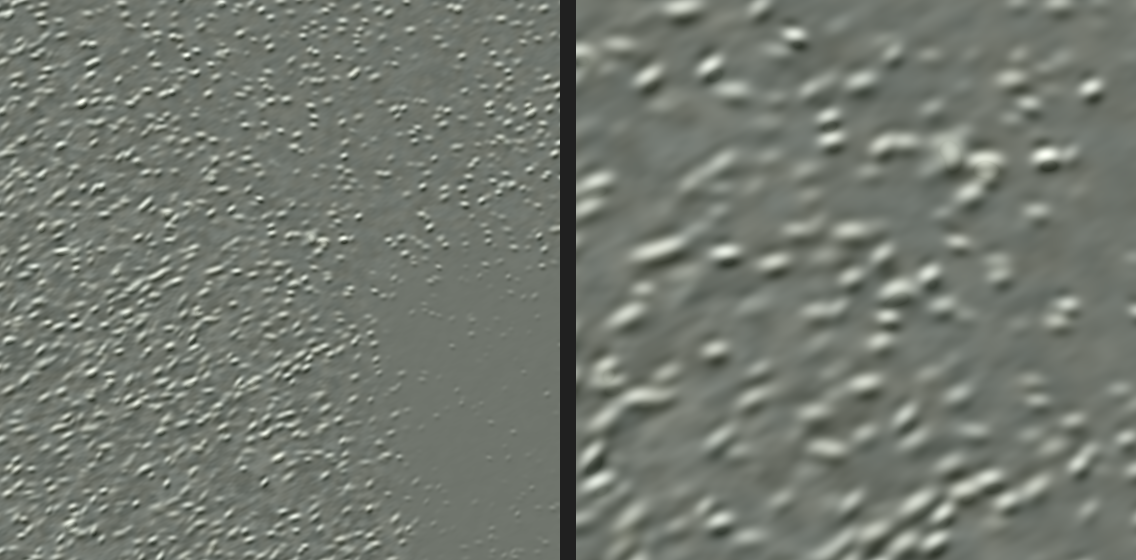
Left, the full canvas; right, a detail of the centre.
This texture is drawn by a three.js fragment shader. Its source:

```glsl
varying vec2 vUv;

const vec3 WATER = vec3(0.438, 0.458, 0.426);
const vec3 GLINT_TINT = vec3(1.0, 1.0, 0.98);
const vec3 SHADE_TINT = vec3(0.98, 0.97, 1.0);
const float GLINT_CELLS = 42.0;
const int GLINT_LAYERS = 2;
const vec2 GLINT_SIZE = vec2(0.0051, 0.0034);
const float STREAK_STRETCH = 0.6;
const vec2 GLINT_POWER = vec2(0.07, 0.72);
const float GLINT_SOFT_LIMIT = 0.9;
const float SHADE_BELOW = 0.40;
const float SHADE_ABOVE = 0.20;
const float SHADE_LIMIT = 0.25;
const vec2 SHADE_OFFSET = vec2(0.0022, -0.0066);
const vec2 RIPPLE_SCALE = vec2(52.0, 115.0);
const float RIPPLE_POWER = 0.11;
const vec2 FLOW_ANGLE = vec2(0.22, 0.50);
const float ANGLE_JITTER = 0.8;

float hash(vec2 p) {
  vec3 q = fract(p.xyx * 0.1031);
  q += dot(q, q.yzx + 33.33);
  return fract((q.x + q.y) * q.z);
}

vec2 hash2(vec2 p) {
  return vec2(hash(p), hash(p + 71.7));
}

float noise(vec2 p) {
  vec2 i = floor(p);
  vec2 f = fract(p);
  f = f * f * (3.0 - 2.0 * f);
  float low = mix(hash(i), hash(i + vec2(1.0, 0.0)), f.x);
  float high = mix(hash(i + vec2(0.0, 1.0)), hash(i + 1.0), f.x);
  return mix(low, high, f.y);
}

// Coordinates along and across a direction
vec2 alongAcross(vec2 p, float angle) {
  float c = cos(angle);
  float s = sin(angle);
  return vec2(c * p.x + s * p.y, c * p.y - s * p.x);
}

float blob(vec2 p, vec2 size) {
  vec2 q = p / size;
  return exp(-0.5 * dot(q, q));
}

// Smooth water in the lower right, with a wavering edge
float calmness(vec2 p) {
  vec2 q = p + 0.12 * (vec2(noise(p * 7.0), noise(p * 7.0 + 40.0)) - 0.5);
  return smoothstep(0.62, 0.77, q.x) * (1.0 - smoothstep(0.43, 0.60, q.y));
}

// Wind-streaked water towards the lower left
float roughness(vec2 p) {
  return 1.0 - smoothstep(0.60, 1.15, p.x + 0.8 * p.y);
}

// Summed light (x) and shade (y) of the scattered glints
vec2 glints(vec2 p) {
  vec2 total = vec2(0.0);
  for (int layer = 0; layer < GLINT_LAYERS; layer++) {
    float seed = float(layer) * 137.0 + 11.0;
    vec2 grid = p * GLINT_CELLS + float(layer) * vec2(0.37, 0.53);
    for (int y = -1; y <= 1; y++) {
      for (int x = -1; x <= 1; x++) {
        vec2 cell = floor(grid) + vec2(float(x), float(y));
        vec2 id = cell + seed;
        vec2 offset = (grid - cell - hash2(id)) / GLINT_CELLS;
        vec2 center = p - offset;
        float calm = calmness(center);
        float rough = roughness(center);

        // Patches and crests decide where glints gather
        vec2 flow = alongAcross(center, FLOW_ANGLE.y);
        float patches = noise(center * 9.0 + 19.0);
        float crests = noise(flow * vec2(13.0, 42.0) + 60.0);
        float density = 0.16 + 0.36 * patches + 0.55 * (crests - 0.3) + 0.12 * rough;
        density *= mix(1.0, 0.5, calm);
        float present = step(hash(id + 23.3), density);

        float power = mix(GLINT_POWER.x, GLINT_POWER.y, pow(hash(id + 47.9), 1.5));
        power *= present * mix(1.0, 0.18, calm);
        float angle = mix(FLOW_ANGLE.x, FLOW_ANGLE.y, rough);
        angle += ANGLE_JITTER * (hash(id + 91.1) - 0.5);
        vec2 size = GLINT_SIZE * mix(0.8, 1.15, hash(id + 13.7));
        size.x *= 1.0 + STREAK_STRETCH * rough * hash(id + 5.5);
        size *= mix(1.0, 0.8, calm);

        // Dark rims lie on both sides, deeper below
        float below = blob(alongAcross(offset - SHADE_OFFSET, angle), size);
        float above = blob(alongAcross(offset + SHADE_OFFSET, angle), size);
        total.x += power * blob(alongAcross(offset, angle), size);
        total.y += power * (SHADE_BELOW * below + SHADE_ABOVE * above);
      }
    }
  }
  return total;
}

void main() {
  vec2 p = vUv;
  float liveliness = 1.0 - calmness(p);

  // Fine ripples under the glints
  vec2 flow = alongAcross(p, FLOW_ANGLE.y);
  float ripple = noise(flow * RIPPLE_SCALE) + 0.5 * noise(flow * RIPPLE_SCALE * 1.9 + 30.0) - 0.75;
  ripple *= RIPPLE_POWER * mix(0.1, mix(0.5, 1.0, roughness(p)), liveliness);

  vec2 glint = glints(p);
  float light = GLINT_SOFT_LIMIT * (1.0 - exp(-glint.x / GLINT_SOFT_LIMIT));
  float shade = min(glint.y, SHADE_LIMIT);
  float tint = 0.012 * (noise(p * 55.0 + 8.0) - 0.5) * liveliness;

  vec3 color = WATER + ripple + vec3(tint, 0.0, -tint);
  color += GLINT_TINT * light - SHADE_TINT * shade;
  gl_FragColor = vec4(clamp(color, 0.0, 1.0), 1.0);
}
```
